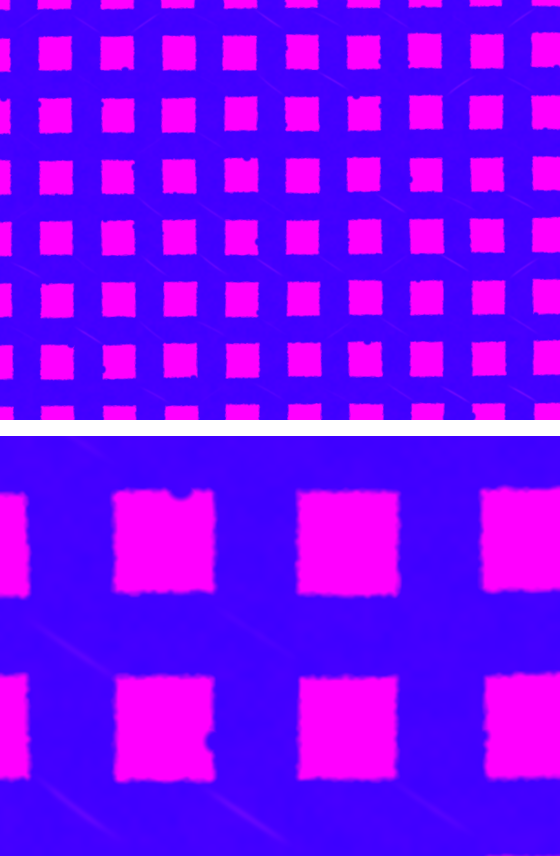
Top, the full canvas; bottom, a detail of the centre.
Write a Shadertoy shader that draws this pattern.

```glsl
// A slightly tilted lattice of magenta squares on a violet-blue ground.
// Each cell holds a box distance with hashed drift, rough edges and nibbles;
// faint diagonal fibres lie on the crossings between the squares.
#define PITCH 0.1466
#define HALF_SIZE vec2(0.0392, 0.0406)
#define ORIGIN vec2(0.0538, 0.0825)
#define TILT 0.0072
#define SOFTNESS 0.0034
#define ROUGHNESS 0.0021
#define DRIFT 0.0016
#define BITE_CHANCE 0.17
#define FIBRE_GLOW 0.17
#define GROUND vec3(0.26, 0.0, 1.0)
#define MAGENTA vec3(1.0, 0.0, 1.0)

// Integer hash giving three values in 0..1
vec3 hash3(vec2 cell, int seed) {
    uvec3 v = uvec3(ivec3(ivec2(cell), seed) + 4096);
    v = v * 1664525u + 1013904223u;
    v.x += v.y * v.z; v.y += v.z * v.x; v.z += v.x * v.y;
    v ^= v >> 16u;
    v.x += v.y * v.z; v.y += v.z * v.x; v.z += v.x * v.y;
    return vec3(v >> 8u) / 16777216.0;
}

// Smooth value noise, -1..1
float noise(vec2 p, int seed) {
    vec2 i = floor(p), f = fract(p);
    f = f * f * (3.0 - 2.0 * f);
    float low = mix(hash3(i, seed).x, hash3(i + vec2(1, 0), seed).x, f.x);
    float high = mix(hash3(i + vec2(0, 1), seed).x, hash3(i + vec2(1, 1), seed).x, f.x);
    return 2.0 * mix(low, high, f.y) - 1.0;
}

float roundedBox(vec2 p, vec2 halfSize, float radius) {
    vec2 d = abs(p) - halfSize + radius;
    return length(max(d, 0.0)) + min(max(d.x, d.y), 0.0) - radius;
}

// Distance to the worn square of one cell
float wornSquare(vec2 p, vec2 cell, vec2 surface) {
    vec3 drift = hash3(cell, 1) - 0.5;
    vec3 form = hash3(cell, 2) - 0.5;
    vec2 halfSize = HALF_SIZE + form.xy * DRIFT;
    p -= drift.xy * 2.0 * DRIFT;
    p.x += p.y * form.z * 0.05;
    p.y += p.x * drift.z * 0.03;
    float d = roundedBox(p, halfSize, 0.003);
    d += ROUGHNESS * (0.5 * noise(surface * 95.0, 3) + 0.5 * noise(surface * 230.0, 4));

    // Nibbles taken from the left, right, top or bottom edge
    for (int i = 0; i < 4; i++) {
        vec3 h = hash3(cell, 10 + i);
        if (h.x > BITE_CHANCE) continue;
        float side = (i & 1) == 0 ? 1.0 : -1.0;
        float along = 1.8 * h.y - 0.9;
        vec2 centre = halfSize * (i < 2 ? vec2(side * 1.08, along) : vec2(along, side * 1.08));
        float radius = mix(0.005, 0.011, h.z);
        d = max(d, radius - length(p - centre));
    }
    return d;
}

// Faint slanted thread near a lattice crossing
float fibre(vec2 p, vec2 cell) {
    vec3 h = hash3(cell, 30);
    vec3 place = hash3(cell, 31) - 0.5;
    float angle = h.x < 0.8 ? -0.58 + 0.25 * place.z : 0.6;
    p -= place.xy * 0.025;
    vec2 along = vec2(cos(angle), sin(angle));
    float t = dot(p, along);
    float across = dot(p, vec2(-along.y, along.x)) + 3.0 * place.z * t * t;
    float body = exp(-across * across / 0.000009);
    float ends = 1.0 - smoothstep(0.012, 0.05, abs(t));
    return body * ends * h.y * h.y;
}

void mainImage(out vec4 fragColor, in vec2 fragCoord) {
    vec2 uv = (fragCoord - 0.5 * iResolution.xy) / iResolution.y;
    float c = cos(TILT), s = sin(TILT);
    vec2 offset = uv - ORIGIN;
    vec2 grid = vec2(c * offset.x + s * offset.y, c * offset.y - s * offset.x) / PITCH;

    // Mottled ground with fibres on the crossings
    vec2 crossing = floor(grid);
    float mottle = 0.014 * noise(uv * 45.0, 5) + 0.012 * noise(uv * 130.0, 6);
    float glow = FIBRE_GLOW * fibre((grid - crossing - 0.5) * PITCH, crossing);
    vec3 color = GROUND + vec3(mottle + glow, 0.25 * glow, 0.0);

    // Squares with a soft dyed edge
    vec2 cell = floor(grid + 0.5);
    float d = wornSquare((grid - cell) * PITCH, cell, uv);
    float blur = max(SOFTNESS, 1.0 / iResolution.y);
    float ink = 1.0 - smoothstep(-blur, blur, d);
    color = mix(color, MAGENTA, ink);
    color += vec3(0.0, 0.06, -0.08) * ink * (1.0 - ink);

    fragColor = vec4(clamp(color, 0.0, 1.0), 1.0);
}
```
